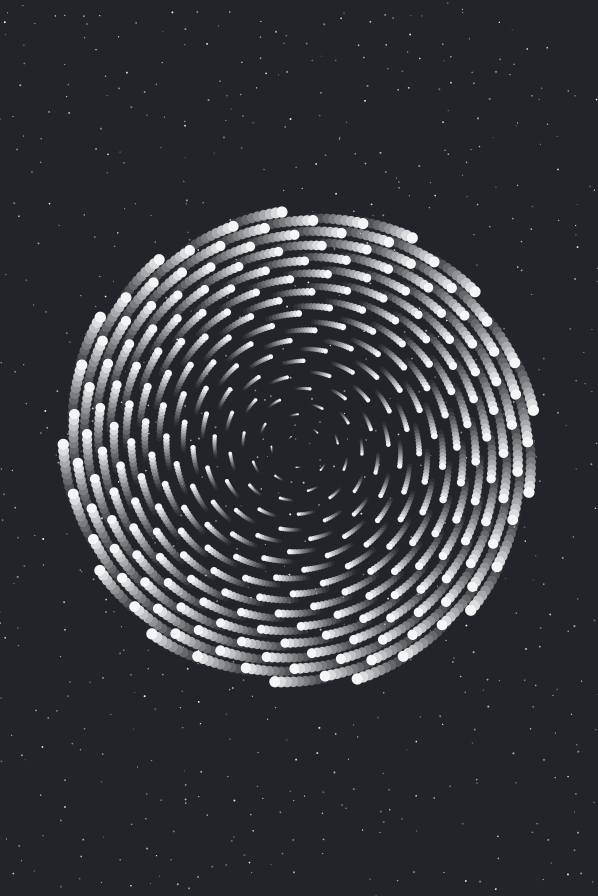
A Shadertoy shader for this background:

```glsl
// Clockwise comets on a golden-angle spiral over a dark field of small stars.

#define COMETS 299          // index of the outermost comet
#define SPACING 0.0154      // spiral radius = SPACING * sqrt(index)
#define GOLDEN_ANGLE 2.399963
#define HEAD_TURN 0.229     // clockwise turn of every head
#define TRAIL_DOTS 10
#define DOT_STEP 0.026      // angle between the dots of a trail
#define DOT_SCALE 0.0228    // head size relative to its spiral radius
#define TRAIL_DRIFT 0.016   // inward drift along a whole trail
#define FADE_POWER 1.25
#define STAR_CELLS 34.0
#define STAR_SIZE 0.0010

const vec3 NIGHT = vec3(0.130, 0.147, 0.162);
const vec3 WHITE = vec3(0.955, 0.962, 0.970);

vec3 hash3(vec2 cell) {
    vec3 q = fract(cell.xyx * vec3(0.1031, 0.1030, 0.0973));
    q += dot(q, q.yxz + 33.33);
    return fract((q.xxy + q.yzz) * q.zyx);
}

// Soft disc, one pixel of edge
float disc(vec2 p, float radius, float pixel) {
    return clamp(0.5 + (radius - length(p)) / pixel, 0.0, 1.0);
}

// One star at a random place in most cells of a grid
float starLayer(vec2 p, float cells, float seed, float pixel) {
    vec2 grid = p * cells;
    vec2 cell = floor(grid);
    vec3 rnd = hash3(cell + seed);
    vec3 look = hash3(cell + seed + 57.0);
    vec2 offset = (fract(grid) - mix(vec2(0.1), vec2(0.9), rnd.xy)) / cells;
    float radius = STAR_SIZE * mix(0.5, 1.1, look.x);
    float shown = step(rnd.z, 0.6);
    return shown * disc(offset, radius, pixel) * mix(0.35, 1.0, look.y);
}

// Brightness of one comet: a head followed by fading dots
float comet(vec2 p, float index, float pixel) {
    float orbit = SPACING * sqrt(index);
    float headAngle = index * GOLDEN_ANGLE - HEAD_TURN;
    float glow = 0.0;
    for (int k = 0; k < TRAIL_DOTS; k++) {
        float age = float(k) / float(TRAIL_DOTS);
        float angle = headAngle + float(k) * DOT_STEP;
        float reach = orbit * (1.0 - TRAIL_DRIFT * age);
        vec2 center = reach * vec2(cos(angle), sin(angle));
        float radius = (0.0003 + DOT_SCALE * orbit) * mix(1.0, 0.8, age);
        float light = pow(1.0 - age, FADE_POWER);
        glow = max(glow, light * disc(p - center, radius, pixel));
    }
    return glow;
}

// Visits only the comets whose orbits pass near this point
float cometSpiral(vec2 p, float pixel) {
    float r = length(p);
    float margin = 0.0005 + r * (DOT_SCALE + TRAIL_DRIFT) * 1.1 + pixel;
    float inner = max(r - margin, 0.0) / SPACING;
    float outer = (r + margin) / SPACING;
    int first = max(1, int(inner * inner));
    int last = min(COMETS, int(outer * outer) + 1);
    float glow = 0.0;
    for (int i = first; i <= last; i++) {
        glow = max(glow, comet(p, float(i), pixel));
    }
    return glow;
}

void mainImage(out vec4 fragColor, in vec2 fragCoord) {
    float pixel = 1.0 / iResolution.y;
    vec2 p = (fragCoord - 0.5 * iResolution.xy) * pixel;

    // Stars
    float light = starLayer(p, STAR_CELLS, 11.0, pixel);
    light = max(light, 0.7 * starLayer(p, STAR_CELLS * 0.83, 83.0, pixel));

    // Comets
    light = max(light, cometSpiral(p, pixel));

    fragColor = vec4(mix(NIGHT, WHITE, light), 1.0);
}
```
